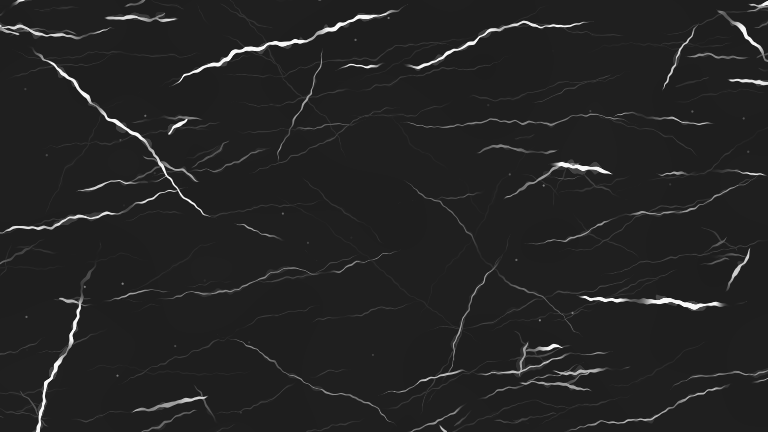
Give the GLSL for this texture, as a WebGL 1 fragment shader.

```glsl
precision highp float;
uniform vec2 u_resolution;

float hash(vec2 p) {
  vec3 q = fract(vec3(p.xyx) * 0.1031);
  q += dot(q, q.yzx + 33.33);
  return fract((q.x + q.y) * q.z);
}

vec2 gradientAt(vec2 cell) {
  float a = 6.2832 * hash(cell);
  return vec2(cos(a), sin(a));
}

float gradientNoise(vec2 p) {
  vec2 i = floor(p), f = fract(p), e = vec2(1.0, 0.0);
  vec2 u = f * f * f * (f * (f * 6.0 - 15.0) + 10.0);
  float low = mix(dot(gradientAt(i), f), dot(gradientAt(i + e), f - e), u.x);
  float high = mix(dot(gradientAt(i + e.yx), f - e.yx),
                   dot(gradientAt(i + 1.0), f - 1.0), u.x);
  return mix(low, high, u.y);
}

float coverage(float dist) {
  return clamp(0.5 - dist * u_resolution.y, 0.0, 1.0);
}

// Mostly gentle rises, with some steep cracks and falling diagonals
float veinAngle(float pick, float spread) {
  if (pick < 0.76) return mix(-0.02, 0.42, spread);
  if (pick < 0.87) return mix(0.75, 1.3, spread);
  return mix(-0.95, -0.4, spread);
}

// Wandering tapered crack with uneven width, breaks and a dim ragged fringe
float vein(vec2 p, vec2 centre, float angle, float halfLength, float width, float seed) {
  vec2 q = p - centre;
  float c = cos(angle), s = sin(angle);
  q = vec2(c * q.x + s * q.y, c * q.y - s * q.x);
  if (abs(q.x) > halfLength || abs(q.y) > 0.09) return 0.0;

  float t = q.x / halfLength;
  float bend = 0.05 * gradientNoise(vec2(q.x * 5.0, seed))
             + 0.011 * gradientNoise(vec2(q.x * 21.0, seed + 7.3))
             + 0.005 * gradientNoise(vec2(q.x * 65.0, seed + 3.7));
  float dist = abs(q.y - bend);
  if (dist > 0.035) return 0.0;

  float swell = gradientNoise(vec2(q.x * 34.0, seed + 1.9));
  float wear = gradientNoise(vec2(q.x * 9.0, seed + 5.1));
  float taper = 1.0 - t * t;
  float core = coverage(dist - width * sqrt(taper) * (0.9 + 1.0 * swell));
  core *= smoothstep(-0.4, 0.0, wear) * smoothstep(0.0, 0.25, taper);

  float ragged = gradientNoise(p * 34.0 + seed);
  float fringe = coverage(dist - width * 7.0 * taper * (ragged + 0.8 * wear));
  return max(core, 0.15 * fringe);
}

void main() {
  vec2 p = gl_FragCoord.xy / u_resolution.y;
  vec2 size = vec2(u_resolution.x / u_resolution.y, 1.0);
  float light = 0.0;

  // Long veins: the first ones are bright, the rest are ghostly hairlines
  for (int i = 0; i < 74; i++) {
    float n = float(i);
    vec2 centre = fract(vec2(0.7549, 0.5698) * n + 0.31);
    vec2 fromMiddle = abs(centre - 0.5) * 2.0;
    float edge = smoothstep(0.25, 0.8, max(fromMiddle.x, fromMiddle.y));
    centre *= size;
    centre += 0.12 * (vec2(hash(vec2(n, 1.0)), hash(vec2(n, 2.0))) - 0.5);
    float angle = veinAngle(hash(vec2(n, 3.0)), hash(vec2(n, 4.0)));
    float r = hash(vec2(n, 5.0));
    float bright = step(n, 27.5);
    float halfLength = mix(0.09, 0.34, hash(vec2(n, 6.0)));
    float thick = mix(0.0018, 0.0056, r * r * edge);
    float width = mix(0.0014, thick, bright);
    float tone = mix(mix(0.04, 0.2, r), mix(0.5, 1.25, r) * mix(0.65, 1.0, edge), bright);
    light = max(light, tone * vein(p, centre, angle, halfLength, width, n * 3.17 + 0.5));
  }

  // Splinters gathered in tangled clusters, crowded toward the borders
  for (int i = 0; i < 84; i++) {
    float n = float(i);
    float cluster = floor(n / 7.0);
    vec2 centre = fract(vec2(0.7549, 0.5698) * cluster + vec2(0.08, 0.87));
    centre = mix(centre, smoothstep(0.15, 0.85, centre), 0.8) * size;
    centre += vec2(0.26, 0.13) * (vec2(hash(vec2(n, 23.0)), hash(vec2(n, 24.0))) - 0.5);
    float angle = veinAngle(hash(vec2(n, 25.0)), hash(vec2(n, 26.0)));
    float r = hash(vec2(n, 27.0));
    float halfLength = mix(0.015, 0.1, hash(vec2(n, 28.0)));
    float width = mix(0.0016, 0.0056, r * r);
    float tone = mix(0.1, 1.25, r * r);
    light = max(light, tone * vein(p, centre, angle, halfLength, width, n * 2.71 + 300.5));
  }

  // Sparse mineral specks
  vec2 cell = floor(p * 13.0);
  vec2 offset = vec2(hash(cell + 40.0), hash(cell + 60.0)) * 0.7 + 0.15;
  float grain = hash(cell + 80.0);
  float speck = coverage(length(p - (cell + offset) / 13.0) - 0.0025 * grain);
  light = max(light, speck * step(0.9, grain) * 0.5 * hash(cell + 95.0));

  // Near-black stone with barely visible clouds
  float stone = 0.12 + 0.008 * gradientNoise(p * 4.0 + 9.0);
  gl_FragColor = vec4(vec3(mix(stone, 0.97, min(light, 1.0))), 1.0);
}
```
